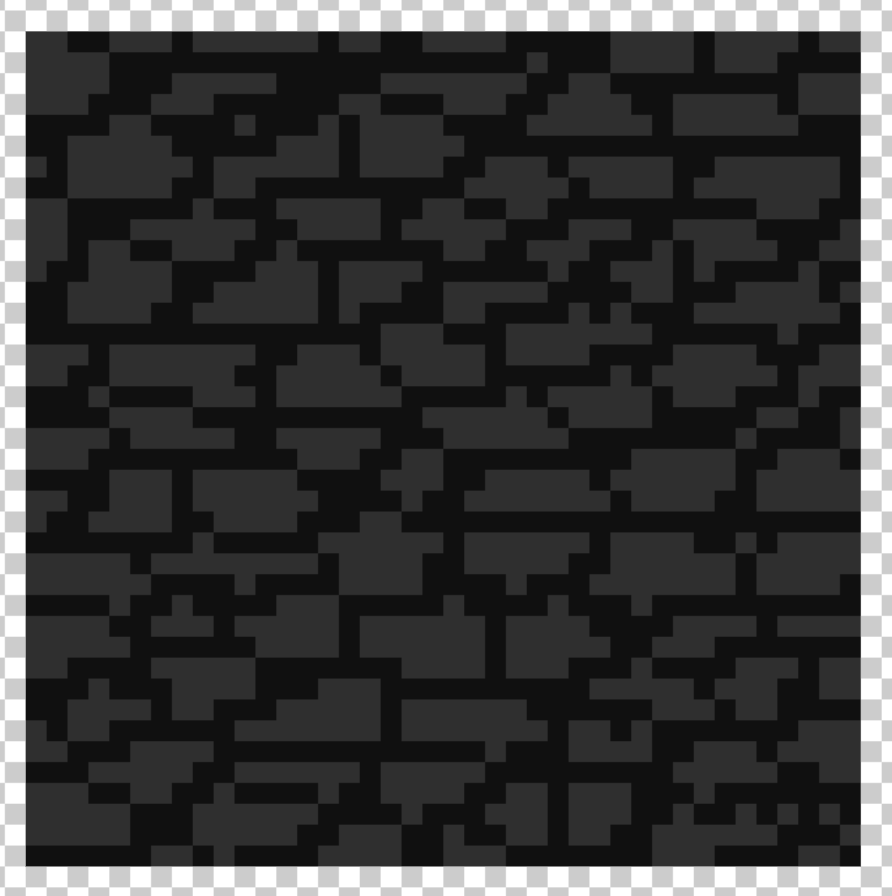
A WebGL 2 fragment shader for this texture:

```glsl
#version 300 es
precision highp float;
// A dark square panel of blocky stone: grey slabs split by one-cell black gaps,
// framed by a white and grey checkerboard. The slabs are flattened Voronoi
// regions evaluated per grid cell; a cell is a gap where its region ends.

uniform vec2 u_resolution;
out vec4 fragColor;

const float GRID = 40.0;                       // cells along the panel side
const float CELL = 0.0233;                     // cell side, in canvas heights
const vec2 PANEL_SHIFT = vec2(-0.003, -0.001); // panel centre from canvas centre
const vec2 SLAB_PITCH = vec2(6.4, 3.2);        // mean slab spacing, in cells
const float SITE_JITTER = 0.92;                // irregularity of slab centres
const vec2 EDGE_ROUGHNESS = vec2(1.0, 0.45);   // ragged slab outlines, in cells
const float SOFTNESS = 1.4;                    // edge width, in pixels
const vec3 GAP_COLOR = vec3(0.062);
const vec3 SLAB_COLOR = vec3(0.184);
const vec3 CHECK_LIGHT = vec3(1.0);
const vec3 CHECK_SHADE = vec3(0.8);

uint scramble(uint n) {
    n ^= n >> 16;
    n *= 0x7feb352du;
    n ^= n >> 15;
    n *= 0x846ca68bu;
    return n ^ (n >> 16);
}

vec2 hash2(vec2 p, uint seed) {
    uvec2 u = uvec2(ivec2(p) + 512);
    uint h = scramble(u.x + scramble(u.y + scramble(seed)));
    return vec2(h & 0xffffu, h >> 16) / 65536.0;
}

// Index of the slab whose centre is nearest to a grid cell
vec2 slabId(vec2 cell) {
    vec2 p = (cell + (hash2(cell, 7u) - 0.5) * EDGE_ROUGHNESS) / SLAB_PITCH;
    float nearest = 1e9;
    vec2 id = vec2(0.0);
    for (int y = -1; y <= 1; y++) {
        float row = floor(p.y) + float(y);
        float stagger = 0.5 * mod(row, 2.0);
        for (int x = -1; x <= 1; x++) {
            vec2 k = vec2(floor(p.x - stagger) + float(x), row);
            vec2 jitter = 0.5 + (hash2(k, 23u) - 0.5) * SITE_JITTER;
            vec2 d = k + vec2(stagger, 0.0) + jitter - p;
            float dist = dot(d, d);
            if (dist < nearest) {
                nearest = dist;
                id = k;
            }
        }
    }
    return id;
}

// 1 inside a slab, 0 where the slab ends to the right or above
float slab(vec2 cell) {
    cell = clamp(cell, 0.0, GRID - 1.0);
    vec2 id = slabId(cell);
    bool inside = id == slabId(cell + vec2(1.0, 0.0))
               && id == slabId(cell + vec2(0.0, 1.0));
    return inside ? 1.0 : 0.0;
}

void main() {
    vec2 centred = (gl_FragCoord.xy - 0.5 * u_resolution) / u_resolution.y;
    vec2 g = (centred - PANEL_SHIFT) / CELL + 0.5 * GRID;
    float soft = SOFTNESS / (u_resolution.y * CELL);

    // Blend between neighbouring cells only close to their shared edges
    vec2 base = floor(g - 0.5);
    vec2 blend = clamp((fract(g - 0.5) - 0.5) / soft + 0.5, 0.0, 1.0);

    // Checkerboard on the same grid
    float parity = mod(base.x + base.y, 2.0);
    float flip = blend.x + blend.y - 2.0 * blend.x * blend.y;
    float check = parity + flip - 2.0 * parity * flip;
    vec3 frame = mix(CHECK_LIGHT, CHECK_SHADE, check);

    // Slabs and gaps
    float lower = mix(slab(base), slab(base + vec2(1.0, 0.0)), blend.x);
    float upper = mix(slab(base + vec2(0.0, 1.0)), slab(base + 1.0), blend.x);
    vec3 stone = mix(GAP_COLOR, SLAB_COLOR, mix(lower, upper, blend.y));

    // Panel over frame
    vec2 off = abs(g - 0.5 * GRID) - 0.5 * GRID;
    float panel = clamp(0.5 - max(off.x, off.y) / soft, 0.0, 1.0);
    fragColor = vec4(mix(frame, stone, panel), 1.0);
}
```
